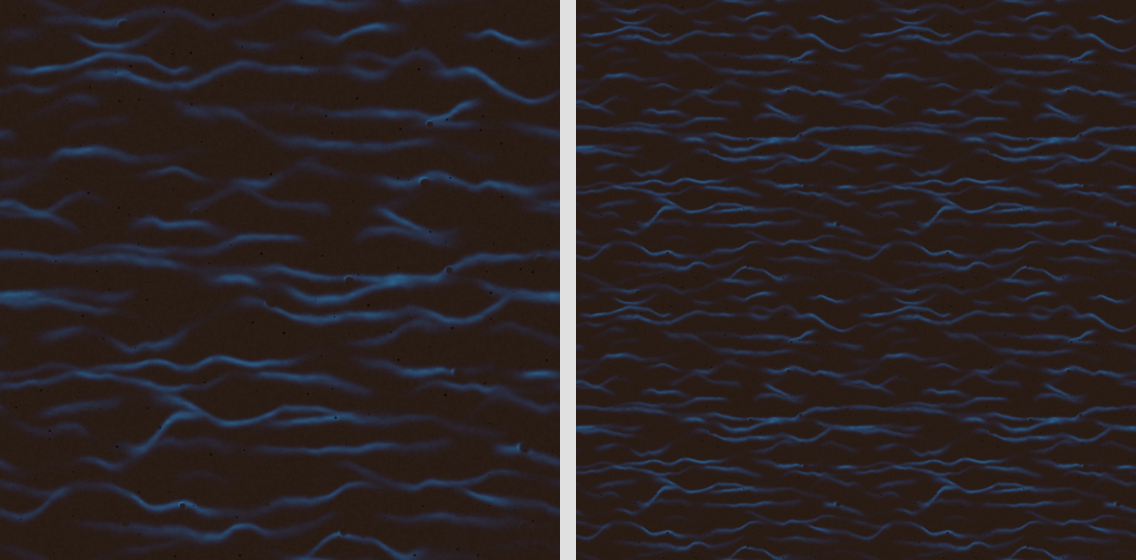
Left: one tile. Right: repeated 2 by 2.
A Shadertoy shader for this texture:

```glsl
// Dark brown water with long blue glints lying on its ripples.
// Each row of ripples is a wavering curve with a fading soft profile; rows cross
// and merge. Small bubbles and specks are scattered on a wrapping grid.

const float ROWS = 24.0;

float hash(vec2 cell, uint seed) {
    uvec2 q = uvec2(cell) * uvec2(1597334673u, 3812015801u);
    uint h = q.x ^ q.y ^ (seed * 2654435769u);
    h = (h ^ (h >> 16)) * 2146121005u;
    h = (h ^ (h >> 15)) * 2221713035u;
    h ^= h >> 16;
    return float(h >> 8) / 16777216.0;
}

// Value noise that wraps after a whole number of cells
float noise(vec2 p, vec2 period, uint seed) {
    vec2 i = floor(p), f = p - i;
    f = f * f * f * (f * (f * 6.0 - 15.0) + 10.0);
    vec2 a = mod(i, period), b = mod(i + 1.0, period);
    return mix(mix(hash(a, seed), hash(vec2(b.x, a.y), seed), f.x),
               mix(hash(vec2(a.x, b.y), seed), hash(b, seed), f.x), f.y);
}

// Noise along one row, shifted so that rows do not share their turning points
float rowNoise(float x, float row, float cells, uint seed) {
    float shift = hash(vec2(row, cells), seed + 50u) * cells;
    return noise(vec2(x * cells + shift, row), vec2(cells, ROWS), seed);
}

// Brightness of all ripple crests near a point
float glints(vec2 uv) {
    float y = uv.y * ROWS;
    float dark = 1.0;
    for (int k = -2; k <= 2; k++) {
        float line = floor(y) + float(k);
        float row = mod(line, ROWS);
        float crest = line + 0.5
            + 1.4 * (rowNoise(uv.x, row, 8.0, 1u) - 0.5)
            + 0.45 * (rowNoise(uv.x, row, 17.0, 2u) - 0.5)
            + 0.12 * (rowNoise(uv.x, row, 43.0, 3u) - 0.5);
        float strength = 0.6 * rowNoise(uv.x, row, 7.0, 4u)
                       + 0.4 * rowNoise(uv.x, row, 15.0, 5u);
        strength = smoothstep(0.26, 0.85, strength);
        float width = mix(0.18, 0.13, strength)
                    * mix(0.7, 1.3, rowNoise(uv.x, row, 13.0, 6u));
        // The upper flank falls off faster than the lower one
        float d = y - crest;
        d /= width * (d > 0.0 ? 0.8 : 1.2);
        float glow = 1.22 * strength * exp(-0.5 * d * d);
        dark *= 1.0 - min(0.72 * glow, 0.95);
    }
    return (1.0 - dark) / 0.72;
}

// Bubbles: dark discs with a lit rim at the upper left
float addBubbles(float light, vec2 uv, float cells, uint seed) {
    vec2 cell = floor(uv * cells);
    vec2 centre = cell + 0.2 + 0.6 * vec2(hash(cell, seed), hash(cell, seed + 1u));
    float radius = mix(0.006, 0.013, hash(cell, seed + 2u));
    vec2 q = (uv - centre / cells) / radius;
    float present = step(0.35, hash(cell, seed + 3u));
    float r = length(q);
    float disc = 1.0 - smoothstep(0.45, 1.05, length(q - vec2(0.15, -0.15)));
    float side = smoothstep(-0.3, 0.9, dot(q / max(r, 0.01), vec2(-0.6, 0.8)));
    float rim = side * exp(-18.0 * (r - 0.85) * (r - 0.85));
    light *= 1.0 - 0.85 * present * disc;
    return light + present * rim * min(0.55, 0.06 + 0.9 * light);
}

// Tiny dark specks
float specks(vec2 uv, float cells, uint seed) {
    vec2 cell = floor(uv * cells);
    vec2 centre = cell + 0.1 + 0.8 * vec2(hash(cell, seed), hash(cell, seed + 1u));
    float size = hash(cell, seed + 2u);
    float radius = mix(0.0008, 0.0024, size * size);
    float soft = max(0.0007, 0.7 / iResolution.y);
    float d = length(uv - centre / cells);
    return step(0.45, hash(cell, seed + 3u))
         * (1.0 - smoothstep(radius - soft, radius + soft, d));
}

void mainImage(out vec4 fragColor, in vec2 fragCoord) {
    vec2 uv = fragCoord / iResolution.xy;

    // Crests, mottled by smudges and fine streaks
    float light = glints(uv);
    float smudge = noise(uv * vec2(24.0, 48.0), vec2(24.0, 48.0), 20u);
    float streak = noise(uv * vec2(70.0, 150.0), vec2(70.0, 150.0), 22u);
    light *= mix(0.76, 1.16, smudge) * mix(0.86, 1.14, streak);
    light = addBubbles(light, uv, 7.0, 30u);

    // Brown water turns violet, then blue; green rises later than blue
    vec3 water = vec3(0.16, 0.108, 0.077);
    vec3 color = water + vec3(0.0, 0.136 * pow(max(light, 0.0), 1.42), 0.28 * light);

    // Specks and faint grain
    color *= 1.0 - 0.6 * specks(uv, 18.0, 40u);
    color += 0.014 * (noise(uv * 256.0, vec2(256.0), 21u) - 0.5);

    fragColor = vec4(color, 1.0);
}
```
